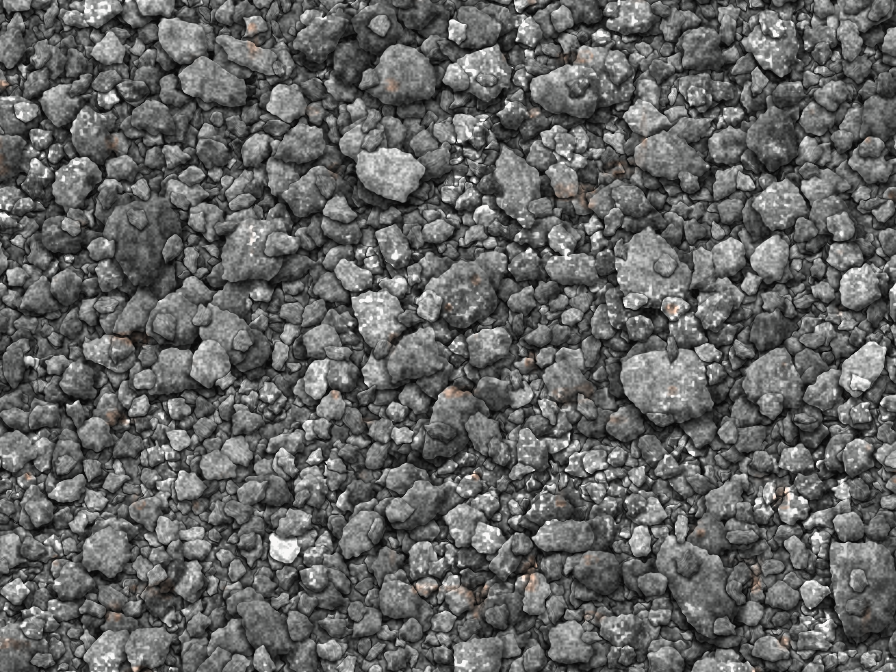
Give the GLSL for this texture, as a WebGL 2 fragment shader.

```glsl
#version 300 es
precision highp float;
// Bed of crushed grey rock: layers of angular stones, painted from fine grit
// up to large lumps. Each stone is a softened random polygon with a rounded
// rim, lit from the upper left, with contact shade, streaks and pale dust.

uniform vec2 u_resolution;
out vec4 fragColor;

vec3 hash3(vec2 p) {
    vec3 h = fract(p.xyx * vec3(0.1031, 0.1030, 0.0973));
    h += dot(h, h.yxz + 33.33);
    return fract((h.xxy + h.yzz) * h.zyx);
}

float noise(vec2 p) {
    vec2 cell = floor(p), f = fract(p);
    f = f * f * (3.0 - 2.0 * f);
    return mix(mix(hash3(cell).x, hash3(cell + vec2(1, 0)).x, f.x),
               mix(hash3(cell + vec2(0, 1)).x, hash3(cell + vec2(1, 1)).x, f.x), f.y);
}

// Rounded polygon: xy is the outward direction, z the signed distance.
vec3 polygon(vec2 q, vec2 seed) {
    vec2 outward = vec2(0.0);
    float total = 0.0;
    for (int k = 0; k < 6; k++) {
        vec3 rnd = hash3(seed + float(k) * 7.3);
        float angle = (float(k) + 0.7 * rnd.x) * 1.0472;
        vec2 dir = vec2(cos(angle), sin(angle));
        float weight = exp(13.0 * (dot(q, dir) - mix(0.62, 0.98, rnd.y)));
        outward += dir * weight;
        total += weight;
    }
    return vec3(outward / total, log(total) / 13.0);
}

// Paints one layer of scattered stones over the brightness below it.
float paintStones(float below, vec2 p, vec2 rough, float size, float keep, float patchy, float layer) {
    vec3 light = normalize(vec3(-0.35, 0.7, 0.75));
    vec2 home = floor(p / size);
    for (int j = 1; j >= -1; j--)
    for (int i = -1; i <= 1; i++) {
        vec2 seed = home + vec2(i, j) + 40.0 + layer * 61.0;
        vec3 place = hash3(seed), kind = hash3(seed + 217.0), look = hash3(seed + 431.0);
        vec2 centre = (home + vec2(i, j) + place.xy) * size;
        float chance = keep * mix(1.0, smoothstep(0.15, 0.5, noise(centre * 3.5 + 9.0)), patchy);
        if (place.z > chance) continue;

        float radius = size * mix(0.4, 0.62, kind.x);
        float turn = kind.y * 6.2832;
        mat2 spin = mat2(cos(turn), -sin(turn), sin(turn), cos(turn));
        vec2 q = spin * (p + rough * 0.006 - centre) / radius;
        q.y *= mix(1.0, 1.8, kind.z * kind.z);
        if (dot(q, q) > 2.8) continue;

        vec3 shape = polygon(q, seed);
        vec2 slope = shape.xy * spin;
        float edge = shape.z;

        // Contact shade, deepest below the stone
        float shade = mix(0.8, 0.3, 0.5 + 0.5 * slope.y);
        below *= 1.0 - shade * smoothstep(0.32, -0.02, edge);

        // Tilted top face, rounded rim and grooves along the stone
        vec2 lean = (look.xy - 0.5) * 0.7 + rough * 0.55;
        vec3 normal = normalize(vec3(slope * smoothstep(-0.5, 0.05, edge) * 0.9 + lean, 0.85));
        float lit = 0.42 + 0.85 * max(dot(normal, light), 0.0);
        float streak = noise(q * vec2(2.5, 9.0) + seed * 3.1) - 0.5;
        float tone = mix(0.4, 0.6, look.z) + 0.13 * streak;
        if (kind.z > 0.4 && kind.z < 0.409) tone = 0.85;
        float blur = 0.8 / (u_resolution.y * radius);
        below = mix(below, tone * lit, smoothstep(blur, -blur, edge));
    }
    return below;
}

void main() {
    vec2 p = gl_FragCoord.xy / u_resolution.y;
    vec2 rough = vec2(noise(p * 75.0), noise(p * 75.0 + 50.0)) - 0.5;
    rough += 0.6 * (vec2(noise(p * 160.0 + 20.0), noise(p * 160.0 + 80.0)) - 0.5);

    // Grit floor, then stones of growing size
    float value = 0.22 + 0.32 * noise(p * 110.0);
    for (int i = 0; i < 6; i++) {
        float n = float(i);
        value = paintStones(value, p, rough, 0.024 * pow(1.42, n), 1.0 - 0.032 * n * n, n / 5.0, n);
    }
    // A few small chips lie on top of the lumps
    value = paintStones(value, p, rough, 0.042, 0.22, 0.0, 6.0);

    // Mineral grain and drifts of pale dust
    float grain = noise(p * 310.0) + 0.7 * noise(p * 150.0 + 31.0) - 0.85;
    value += grain * (0.07 + 0.3 * value);
    float drift = smoothstep(0.4, 0.8, 0.6 * noise(p * 13.0) + 0.4 * noise(p * 37.0));
    value += 0.5 * drift * smoothstep(0.5, 0.9, noise(p * 190.0 + 7.0)) * smoothstep(0.15, 0.5, value);

    // Near neutral grey with rare rusty spots
    vec3 colour = mix(vec3(0.98, 1.0, 0.99), vec3(1.0, 1.0, 0.995), value) * clamp(value, 0.04, 0.97);
    float rust = smoothstep(0.86, 0.95, noise(p * 24.0 + 63.0)) * noise(p * 120.0);
    colour *= mix(vec3(1.0), vec3(1.12, 0.9, 0.78), rust);
    fragColor = vec4(colour, 1.0);
}
```
